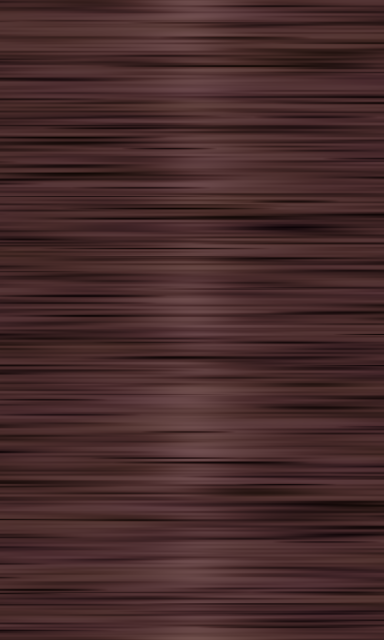
A Shadertoy shader for this texture:

```glsl
// Dark red-brown brushed surface: fine horizontal grain with a soft vertical sheen.
// Grain is layered sines with random phases per row; the dark tapered
// scratches are scattered by cellular noise, one candidate per cell.

const vec3 SHADOW = vec3(0.04, 0.01, 0.01);
const vec3 BODY   = vec3(0.29, 0.17, 0.17);
const vec3 LIGHT  = vec3(0.43, 0.30, 0.30);

float hash(vec2 p) {
    vec3 q = fract(p.xyx * vec3(0.1031, 0.1030, 0.0973));
    q += dot(q, q.yzx + 33.33);
    return fract((q.x + q.y) * q.z);
}

// Slow brightness wave along one row of the grain
float rowWave(float row, float x, float seed) {
    float sum = 0.0;
    float amplitude = 0.5;
    float frequency = 4.0;
    for (int i = 0; i < 3; i++) {
        vec2 key = vec2(row, seed + float(i) * 7.0);
        float phase = 6.2832 * hash(key);
        float stretch = 0.7 + 0.6 * hash(key + 3.7);
        sum += amplitude * sin(x * frequency * stretch + phase);
        amplitude *= 0.65;
        frequency *= 2.3;
    }
    return sum;
}

// Rows blended smoothly into their upper neighbours
float grain(vec2 p, float rows, float seed) {
    float y = p.y * rows;
    float row = floor(y);
    float blend = smoothstep(0.0, 1.0, y - row);
    return mix(rowWave(row, p.x, seed), rowWave(row + 1.0, p.x, seed), blend);
}

// Darkness of the strongest tapered scratch near p
float scratches(vec2 p, vec2 cells, float density, float pixel) {
    vec2 home = floor(p * cells);
    float darkness = 0.0;
    for (int j = -1; j <= 1; j++) {
        for (int i = -1; i <= 1; i++) {
            vec2 cell = home + vec2(i, j);
            vec2 center = (cell + vec2(hash(cell + 11.3), hash(cell + 27.1))) / cells;
            float size = hash(cell + 43.9);
            float halfLength = mix(0.07, 0.26, size);
            float thickness = max(mix(0.0009, 0.0021, hash(cell + 61.7)), 0.6 * pixel);
            vec2 d = (p - center) / vec2(halfLength, thickness);
            float taper = max(1.0 - d.x * d.x, 0.0);
            float depth = mix(0.35, 1.0, hash(cell + 83.2));
            float present = step(hash(cell + 97.5), density);
            darkness = max(darkness, present * depth * taper * exp(-d.y * d.y));
        }
    }
    return darkness;
}

// Vertical band of reflected light, strongest at the middle
float sheen(float x, float width) {
    float d = (x - 0.5) / width;
    return 1.0 / (1.0 + d * d);
}

// Red level to colour, through shadow, body and light
vec3 palette(float level) {
    vec3 low = mix(SHADOW, BODY, clamp((level - SHADOW.r) / (BODY.r - SHADOW.r), 0.0, 1.0));
    return low + (LIGHT - BODY) * max(level - BODY.r, 0.0) / (LIGHT.r - BODY.r);
}

void mainImage(out vec4 fragColor, in vec2 fragCoord) {
    vec2 p = fragCoord / iResolution.y;
    float across = fragCoord.x / iResolution.x;

    // Grain from fine hairlines to broad bands
    float broad = grain(p, 26.0, 5.0);
    float brush = 0.55 * grain(p, 310.0, 50.0)
                + 0.45 * grain(p, 170.0, 90.0)
                + 0.30 * grain(p, 72.0, 130.0)
                + 0.18 * broad;

    // Base tone, skewed towards the dark side, with the sheen on top
    float level = 0.262 + 0.16 * brush - 0.09 * brush * brush;
    level += 0.090 * sheen(across, 0.13) * (1.0 + 0.3 * broad);

    // Scattered scratches
    float dark = scratches(p, vec2(2.5, 90.0), 0.42, 1.0 / iResolution.y);
    level *= 1.0 - 0.85 * dark;

    // Bands drift between brown and plum
    float tint = 0.012 * grain(p, 48.0, 170.0);
    vec3 color = palette(level) + vec3(0.0, -0.4, 1.0) * tint;
    fragColor = vec4(clamp(color, 0.0, 1.0), 1.0);
}
```
